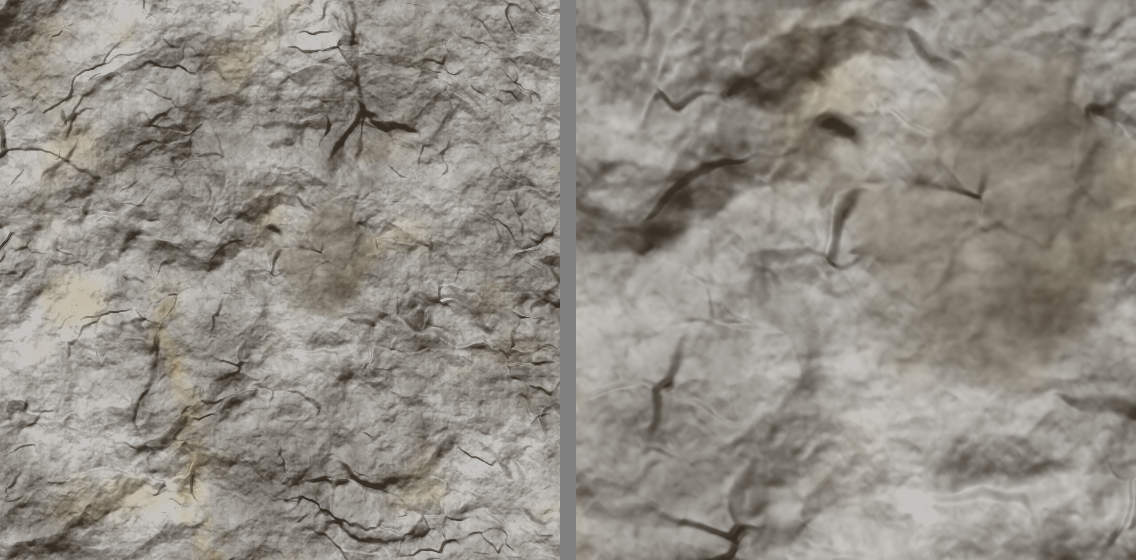
Left, the full canvas; right, a detail of the centre.
This texture is drawn by a WebGL 2 fragment shader. Its source:

```glsl
#version 300 es
precision highp float;
// Weathered limestone cliff: dipping broken ledges, short cracks and ochre seams.
uniform vec2 u_resolution;
out vec4 fragColor;

const vec3 SHADE_COLOR = vec3(0.24, 0.21, 0.17);
const vec3 LIGHT_COLOR = vec3(0.70, 0.69, 0.67);
const vec3 OCHRE_TINT  = vec3(1.0, 0.94, 0.80);
const vec3 LIGHT_DIR   = vec3(-0.25, 0.53, 0.81);
const float WARP       = 0.045;  // bending of the ledges
const float DIP        = 0.40;   // arching of the strata
const float ROUGHNESS  = 0.125;  // height of the largest relief
const float FACETS     = 0.075;  // height of broken blocks
const float BLEND      = 18.0;   // sharpness of block edges
const float SAMPLE_GAP = 0.0026; // spacing for slopes
const float RELIEF_CONTRAST = 0.82;
const float PATCHES    = 0.55;   // broad tone variation
const float MOTTLE     = 0.30;   // blotches on the faces
const float GRAIN      = 0.17;
const vec2 HOLLOW_POS  = vec2(0.585, 0.55);
const vec2 HOLLOW_SIZE = vec2(0.085, 0.10);
const float FISSURE_X  = 0.63;
const float SEAM_X     = 0.335;

vec2 hash2(vec2 p) {
    vec3 q = fract(p.xyx * vec3(0.1031, 0.1030, 0.0973));
    q += dot(q, q.yzx + 33.33);
    return fract((q.xx + q.yz) * q.zy);
}
float cornerSlope(vec2 cell, vec2 offset) {
    return dot(hash2(cell) * 2.0 - 1.0, offset);
}
// Gradient noise, roughly -0.6 to 0.6
float noise(vec2 p) {
    vec2 i = floor(p), f = fract(p), e = vec2(1.0, 0.0);
    vec2 u = f * f * f * (f * (f * 6.0 - 15.0) + 10.0);
    return mix(mix(cornerSlope(i, f), cornerSlope(i + e, f - e), u.x),
               mix(cornerSlope(i + e.yx, f - e.yx), cornerSlope(i + 1.0, f - 1.0), u.x), u.y);
}
float fbm(vec2 p, int octaves) {
    float sum = 0.0, amp = 1.0;
    for (int i = 0; i < octaves; i++) {
        sum += amp * noise(p);
        p = mat2(0.8, 0.6, -0.6, 0.8) * p * 2.03 + 11.7;
        amp *= 0.5;
    }
    return sum;
}
// Strata coordinates: arched, then bent and frayed
vec2 strata(vec2 p) {
    float arch = p.x - 0.55;
    vec2 bend = vec2(fbm(p * 7.0 + 3.1, 4), fbm(p * 7.0 + 41.7, 4));
    return p + vec2(0.0, DIP * arch * arch) + WARP * bend;
}
// Randomly tilted planes, blended where cells meet
float tiltedBlocks(vec2 p) {
    vec2 cell = floor(p);
    float total = 0.0, height = 0.0;
    for (int k = 0; k < 9; k++) {
        vec2 id = cell + vec2(k % 3 - 1, k / 3 - 1);
        vec2 offset = p - id - hash2(id);
        float weight = exp(-BLEND * dot(offset, offset)) + 1e-9;
        height += weight * dot(hash2(id + 57.0) - 0.5, offset);
        total += weight;
    }
    return height / total;
}
float relief(vec2 p) {
    vec2 q = strata(p);
    float broken = smoothstep(-0.1, 0.3, noise(p * 5.0 + 8.3));
    float chipped = smoothstep(-0.1, 0.3, noise(p * 8.0 + 27.1));
    float height = FACETS * broken * tiltedBlocks(q * vec2(8.0, 13.0));
    height += FACETS * 0.4 * chipped * tiltedBlocks(q * vec2(23.0, 31.0) + 7.7);
    float amp = ROUGHNESS, freq = 4.6, stretch = 0.6;
    for (int i = 0; i < 6; i++) {
        vec2 base = mix(q, p, min(float(i) * 0.28, 1.0)); // fine grit is not bent
        float n = noise(base * freq * vec2(stretch, 1.0) + 5.3 * float(i));
        height += amp * mix(n, -abs(n), 0.5);
        freq *= 2.03;
        amp *= 0.44;
        stretch = min(stretch + 0.1, 1.0);
    }
    return height;
}
// Shade below overhanging ledges
float ledgeShadow(vec2 p, float height) {
    vec2 toLight = normalize(LIGHT_DIR.xy);
    float block = 0.0;
    for (int i = 1; i <= 3; i++) {
        float reach = 0.007 * float(i);
        block = max(block, (relief(p + toLight * reach) - height) / reach);
    }
    return smoothstep(0.7, 1.7, block);
}
float cracks(vec2 p) {
    float width = 0.03 * smoothstep(0.05, 0.35, noise(p * 15.0 + 71.0)) + 0.001;
    float level = abs(noise(strata(p) * vec2(4.0, 9.0) + 23.0));
    return (1.0 - smoothstep(0.2, 1.0, level / width)) * smoothstep(0.004, 0.015, width);
}
float fissure(vec2 p) {
    float center = FISSURE_X + 0.03 * fbm(vec2(p.y * 7.0, 4.5), 4);
    float width = max(0.006 + 0.012 * noise(p * 18.0), 0.002);
    float line = 1.0 - smoothstep(0.0, width, abs(p.x - center));
    return line * smoothstep(0.58, 0.66, p.y) * smoothstep(-0.25, 0.1, noise(p * 14.0));
}
void main() {
    vec2 p = gl_FragCoord.xy / u_resolution.y;
    // Large features
    float edge = length((p - HOLLOW_POS) / HOLLOW_SIZE) + 0.9 * fbm(p * 12.0, 4);
    float hollow = 1.0 - smoothstep(0.55, 1.2, edge);
    float seamCenter = SEAM_X + 0.10 * (0.25 - p.y) + 0.06 * fbm(vec2(p.y * 5.0, 9.5), 3);
    float seam = (1.0 - smoothstep(0.005, 0.05, abs(p.x - seamCenter))) * (1.0 - smoothstep(0.42, 0.55, p.y));
    // Lighting
    float h = relief(p);
    vec2 slope = vec2(relief(p + vec2(SAMPLE_GAP, 0.0)), relief(p + vec2(0.0, SAMPLE_GAP))) - h;
    slope *= (1.0 - 0.6 * hollow) / SAMPLE_GAP;
    float tone = 0.15 + RELIEF_CONTRAST * max(dot(normalize(vec3(-slope, 1.0)), LIGHT_DIR), 0.0);
    tone += PATCHES * fbm(p * 3.5 + 6.0, 5) + MOTTLE * fbm(p * 26.0 + 15.0, 3) + GRAIN * fbm(p * 105.0, 2);
    tone -= 0.35 * ledgeShadow(p, h) * (1.0 - 0.6 * hollow);
    tone -= 0.4 * cracks(p) * (1.0 - hollow) + 0.5 * fissure(p) + 0.2 * hollow;
    tone = min(0.5 * (tone + 0.1 + sqrt((tone + 0.1) * (tone + 0.1) + 0.03)) - 0.1, 1.15);
    // Mineral colour
    float stain = 0.6 * smoothstep(0.1, 0.6, fbm(p * 5.0 + 31.0, 5));
    float ochre = clamp(stain + seam * (0.5 + fbm(p * 30.0, 3)) + 0.4 * hollow, 0.0, 1.0);
    vec3 color = mix(SHADE_COLOR, LIGHT_COLOR, tone) * mix(vec3(1.0), OCHRE_TINT, ochre);
    fragColor = vec4(color, 1.0);
}
```
